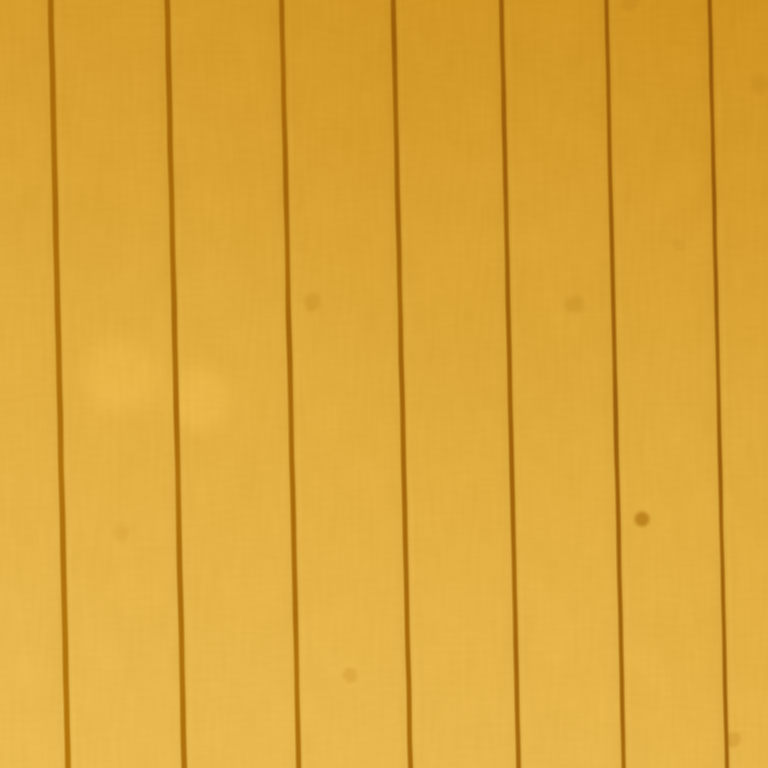
This texture is drawn by a Shadertoy shader. Its source:

```glsl
const float SEAM_COUNT = 7.0;
const float SEAM_LEAN = 0.0225;
const vec3 PAINT_LIGHT = vec3(0.925, 0.740, 0.330);
const vec3 PAINT_MID = vec3(0.880, 0.675, 0.243);
const vec3 PAINT_DEEP = vec3(0.810, 0.572, 0.125);
const vec3 SEAM_OCHRE = vec3(0.690, 0.440, 0.025);
const vec3 SEAM_BROWN = vec3(0.560, 0.320, 0.025);
const vec3 STAIN = vec3(0.710, 0.480, 0.090);

vec2 hash2(vec2 p) {
    vec3 q = fract(p.xyx * vec3(0.1031, 0.1030, 0.0973));
    q += dot(q, q.yzx + 33.33);
    return fract((q.xx + q.yz) * q.zy);
}

float gradientDot(vec2 cell, vec2 corner, vec2 f) {
    return dot(hash2(cell + corner) * 2.0 - 1.0, f - corner);
}

// Gradient noise, roughly -0.7 to 0.7
float gradientNoise(vec2 p) {
    vec2 cell = floor(p), f = fract(p);
    vec2 u = f * f * f * (f * (f * 6.0 - 15.0) + 10.0);
    float low = mix(gradientDot(cell, vec2(0, 0), f), gradientDot(cell, vec2(1, 0), f), u.x);
    float high = mix(gradientDot(cell, vec2(0, 1), f), gradientDot(cell, vec2(1, 1), f), u.x);
    return mix(low, high, u.y);
}

// Slightly uneven board spacing, leaning left toward the top
float seamX(float index, float y) {
    float bow = 0.017 * sin(3.14159 * index / (SEAM_COUNT - 1.0));
    return 0.0885 + 0.143 * index + bow - SEAM_LEAN * y;
}

float softSpot(vec2 p, vec2 center, float radius) {
    return 1.0 - smoothstep(0.35 * radius, radius, length(p - center));
}

// Light falls off toward the upper right
vec3 paintColor(vec2 p) {
    float shade = 0.03 + 0.75 * p.y + 0.2 * p.x + 0.07 * gradientNoise(p * 3.0 + 5.0);
    vec3 lower = mix(PAINT_LIGHT, PAINT_MID, clamp(shade * 2.0, 0.0, 1.0));
    return mix(lower, PAINT_DEEP, clamp(shade * 2.0 - 1.0, 0.0, 1.0));
}

// Fine brush streaks over a faint mottling
float paintGrain(vec2 p) {
    float streaks = gradientNoise(p * vec2(150.0, 18.0));
    float weave = gradientNoise(p * vec2(45.0, 170.0) + 31.0);
    float mottling = gradientNoise(p * 20.0 + 7.0);
    return 0.012 * streaks + 0.010 * weave + 0.012 * mottling;
}

vec3 addStains(vec3 color, vec2 p) {
    for (float i = 0.0; i < 8.0; i++) {
        vec2 center = hash2(vec2(i, 17.0));
        vec2 look = hash2(vec2(i, 43.0));
        vec2 warp = 0.006 * vec2(gradientNoise(p * 50.0), gradientNoise(p * 50.0 + 9.0));
        float spot = softSpot(p + warp, center, mix(0.012, 0.022, look.x));
        color = mix(color, STAIN, spot * mix(0.10, 0.28, look.y));
    }
    // One distinct knot
    return mix(color, STAIN, 0.8 * softSpot(p, vec2(0.836, 0.324), 0.014));
}

vec3 addSeam(vec3 color, vec2 p, float index, float pixel) {
    float offset = p.x - seamX(index, p.y);
    offset += 0.0008 * gradientNoise(vec2(index * 7.3, p.y * 14.0));
    float wear = gradientNoise(vec2(index * 5.7 + 2.0, p.y * 9.0));
    float halfWidth = mix(0.0036, 0.0026, index / (SEAM_COUNT - 1.0)) + 0.0006 * wear;
    float softness = max(0.0022, pixel);
    float groove = 1.0 - smoothstep(halfWidth - softness, halfWidth + softness, abs(offset));
    float shadow = exp(-abs(offset) / 0.006);
    float lip = exp(-pow((offset - 0.0085) / 0.003, 2.0));
    float depth = 0.1 * index + 0.3 * p.y + 0.3 * wear;
    vec3 grooveColor = mix(SEAM_OCHRE, SEAM_BROWN, clamp(depth, 0.0, 1.0));
    color *= 1.0 - 0.05 * shadow;
    color += 0.012 * lip;
    return mix(color, grooveColor, 0.92 * groove);
}

void mainImage(out vec4 fragColor, in vec2 fragCoord) {
    vec2 p = fragCoord / iResolution.xy;
    float pixel = 1.0 / iResolution.x;

    // Painted boards with pale rubbed patches
    vec3 color = paintColor(p) + paintGrain(p);
    color += 0.03 * softSpot(p, vec2(0.16, 0.51), 0.07);
    color += 0.03 * softSpot(p, vec2(0.26, 0.48), 0.06);
    color = addStains(color, p);

    // Grooves between boards
    for (float i = 0.0; i < SEAM_COUNT; i++) {
        color = addSeam(color, p, i, pixel);
    }
    fragColor = vec4(clamp(color, 0.0, 1.0), 1.0);
}
```
